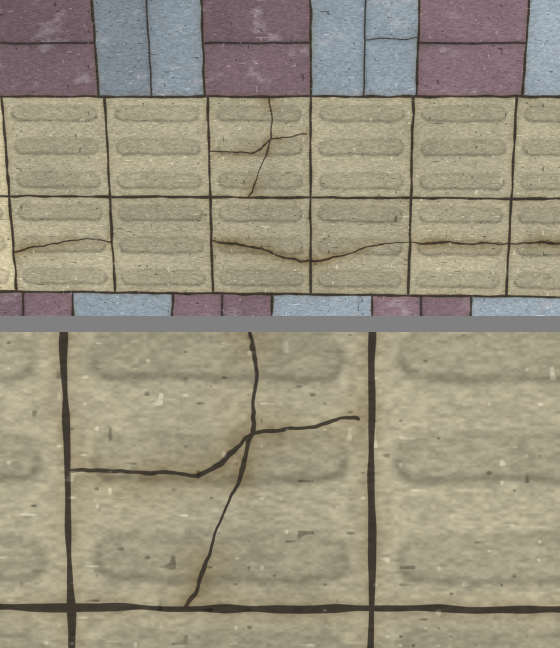
Top: the whole. Bottom: its middle third, enlarged.
A WebGL 1 fragment shader for this texture:

```glsl
precision highp float;
// Worn pavement: two rows of ribbed, cracked sand tiles between bands of plum and blue-grey pavers.
uniform vec2 u_resolution;

#define AXIS 0.983                    // x of the seam that stays upright
#define BAND_TOP 0.3055               // joints between bands, measured downwards
#define BAND_MID 0.625
#define BAND_LOW 0.932
#define JOINT 0.0040                  // half width of a joint
#define GRAIN 0.26
#define SAND vec3(0.665, 0.635, 0.535)
#define CREAM vec3(0.77, 0.73, 0.60)
#define PLUM vec3(0.475, 0.395, 0.425)
#define BLUE vec3(0.545, 0.59, 0.625)
#define GAP vec3(0.21, 0.19, 0.165)
#define RUST vec3(0.43, 0.35, 0.21)

float hash(vec2 p) {
  vec3 q = fract(vec3(p.xyx) * 0.1031);
  q += dot(q, q.yzx + 33.33);
  return fract((q.x + q.y) * q.z);
}

float noise(vec2 p) {
  vec2 i = floor(p), f = fract(p);
  f = f * f * (3.0 - 2.0 * f);
  return mix(mix(hash(i), hash(i + vec2(1, 0)), f.x),
             mix(hash(i + vec2(0, 1)), hash(i + vec2(1, 1)), f.x), f.y);
}

float fbm(vec2 p) {
  float sum = 0.0, amp = 0.5;
  for (int i = 0; i < 4; i++) {
    sum += amp * noise(p);
    p = p * 2.03 + 17.1;
    amp *= 0.5;
  }
  return sum;
}

float segment(vec2 p, vec2 a, vec2 b) {
  vec2 d = b - a;
  return length(p - a - d * clamp(dot(p - a, d) / dot(d, d), 0.0, 1.0));
}

// Coverage of a smooth-edged line at distance d
float line(float d, float halfWidth) {
  float soft = 0.8 / u_resolution.y;
  return 1.0 - smoothstep(halfWidth - soft, halfWidth + soft, abs(d));
}

// Distance to the fractures in the sand tiles
float cracks(vec2 p, vec2 id) {
  p += 0.022 * (vec2(fbm(p * 18.0), fbm(p * 18.0 + 40.0)) - 0.47);
  float x = p.x - AXIS;
  if (id.y > 0.5) {
    if (id.x == -2.0 || id.x < -3.0) return 1.0;
    float path = 0.765 + 0.065 * exp(-x * x / 0.025) + 0.2 * max(-0.75 - x, 0.0);
    return abs(p.y - path);
  }
  if (id.x != -1.0) return 1.0;
  vec2 knee = vec2(0.857, 0.447);
  float d = min(segment(p, vec2(0.853, 0.30), knee), segment(p, knee, vec2(0.782, 0.63)));
  d = min(d, segment(p, knee, vec2(0.965, 0.425)));
  vec2 bend = vec2(0.80, 0.49);
  return min(d, min(segment(p, bend, knee), segment(p, vec2(0.66, 0.478), bend)));
}

// Ribbed sand tiles, three raised bars each
vec3 sandTile(vec2 p, vec2 id, vec2 uv, vec2 size) {
  vec3 col = id.x < -3.5 ? CREAM : SAND;
  col *= 0.96 + 0.08 * hash(id + 7.0);
  vec2 q = (vec2(uv.x, fract(uv.y * 3.0)) - 0.5) * size / vec2(1.0, 3.0);
  float bar = length(vec2(max(abs(q.x) - 0.108, 0.0), q.y)) - 0.024;
  bar += 0.007 * (fbm(p * 30.0) - 0.47);
  col *= 1.03 - 0.08 * smoothstep(0.006, -0.006, bar);
  float rim = exp(-bar * bar / 0.00003) * (0.45 + 0.75 * fbm(p * 14.0 + 5.0));
  col *= 1.0 - rim * mix(0.07, 0.23, smoothstep(-0.015, 0.02, q.y));
  // Dirt spreads out from each crack
  float d = cracks(p, id);
  float wear = fbm(p * 11.0 + 3.0);
  col = mix(col, RUST, exp(-d * 70.0) * smoothstep(0.2, 0.7, wear) * 0.85);
  return mix(col, GAP, 0.88 * line(d, 0.0012 + 0.005 * wear * wear));
}

// Pavers laid in pairs; each half has its own tone
vec3 paverPair(vec2 p, vec2 id, vec2 uv, vec2 size, bool lower) {
  bool blue = mod(id.x, 2.0) < 0.5;
  bool upright = blue != lower;
  float across = upright ? uv.x : uv.y;
  float tone = hash(id + vec2(11.0, 3.0 + step(0.5, across)));
  vec3 col = blue ? BLUE : PLUM;
  col *= 0.90 + 0.11 * tone + 0.09 * (p.x - 0.5) + (lower ? 0.08 : 0.0);
  float d = (across - 0.5) * (upright ? size.x : size.y);
  // One snapped paver
  if (!lower && id.x == 0.0 && uv.x > 0.5)
    d = min(abs(d), abs(p.y - 0.123 - 0.008 * (noise(p * 25.0) - 0.5)) + 0.001);
  col *= 1.0 - 0.2 * exp(-abs(d) * 110.0);
  float scuff = smoothstep(0.57, 0.78, fbm(p * vec2(16.0, 24.0) + 9.0));
  col = mix(col, vec3(0.72, 0.70, 0.71), 0.38 * scuff);
  return mix(col, GAP, 0.85 * line(d, blue ? 0.0024 : 0.0034));
}

void main() {
  vec2 p = gl_FragCoord.xy / u_resolution.y;
  p.y = 1.0 - p.y;
  p.y -= 0.016 * max(p.y - BAND_TOP, 0.0) * (p.x - AXIS);
  vec2 w = p + 0.004 * (vec2(noise(p * 22.0), noise(p * 22.0 + 50.0)) - 0.5);

  // Band layout: top edge, cell size and first seam
  bool upper = w.y < BAND_TOP, lower = w.y > BAND_LOW;
  float row = step(BAND_MID, w.y);
  float top = upper ? -0.032 : lower ? BAND_LOW : mix(BAND_TOP, BAND_MID, row);
  vec2 size = vec2(0.334 - 0.0259 * w.y, mix(BAND_MID - BAND_TOP, BAND_LOW - BAND_MID, row));
  if (upper) size = vec2(0.346 - 0.035 * w.y, BAND_TOP - top);
  if (lower) size = vec2(0.315);
  vec2 cell = (w - vec2(lower ? 0.861 : AXIS, top)) / size;
  vec2 id = vec2(floor(cell.x), row), uv = fract(cell);

  vec3 col;
  if (upper || lower) col = paverPair(w, id, uv, size, lower);
  else col = sandTile(w, id, uv, size);

  // Joints with grime along their edges
  vec2 edge = min(uv, 1.0 - uv) * size;
  float d = min(edge.x, edge.y);
  float ragged = noise(p * 35.0);
  col = mix(col, RUST * 0.85, 0.4 * exp(-d * 120.0) * (0.4 + ragged));
  col = mix(col, GAP, 0.9 * line(d, JOINT * (0.55 + 0.7 * ragged)));

  // Blotches, streaked grain, pale chips and dark pits
  col *= 0.93 + 0.15 * fbm(p * 7.0);
  float grain = 0.6 * noise(p * vec2(105.0, 230.0)) + 0.4 * noise(p * vec2(230.0, 390.0) + 31.0);
  col *= 1.0 + GRAIN * (grain - 0.5);
  float chip = noise(p * vec2(75.0, 110.0) + 80.0);
  col += 0.13 * smoothstep(0.90, 0.98, chip);
  col *= 1.0 - 0.28 * smoothstep(0.10, 0.02, chip);
  gl_FragColor = vec4(col, 1.0);
}
```
